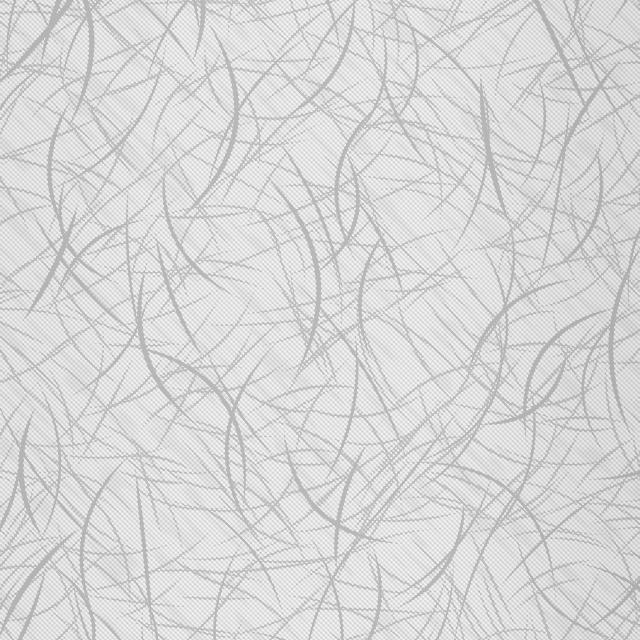
This texture is drawn by a three.js fragment shader. Its source:

```glsl
// Pale woven fabric covered with tangled, tapering grey arcs.
varying vec2 vUv;

const vec3 THREAD_LIGHT = vec3(0.965);
const vec3 THREAD_DARK = vec3(0.825);
const vec3 LINE_COLOR = vec3(0.72);
const float WEAVE_COUNT = 132.0;    // diagonal threads across the canvas
const float WEAVE_BITE = 0.0016;    // how far threads notch the line edges
const float EDGE = 0.0011;          // softness of line edges
const float FINE_STRENGTH = 0.84;
const float BOLD_CELLS = 5.0;
const float FINE_CELLS = 8.0;
const int BOLD_PER_CELL = 3;
const int FINE_PER_CELL = 6;
const vec2 BOLD_WIDTH = vec2(0.0021, 0.0046);  // half widths, min and max
const vec2 FINE_WIDTH = vec2(0.0013, 0.0022);
const vec2 BOLD_ANGLE = vec2(1.57, 1.7);       // mean heading and spread
const vec2 FINE_ANGLE = vec2(-0.1, 2.5);
const float BOLD_BEND = 2.0;
const float FINE_BEND = 1.1;
const float TAU = 6.2831853;

vec4 hash4(vec3 seed) {
  vec4 q = fract(seed.xyzx * vec4(0.1031, 0.1030, 0.0973, 0.1099));
  q += dot(q, q.wzxy + 33.33);
  return fract((q.xxyz + q.yzzw) * q.zywx);
}

float valueNoise(vec2 p) {
  vec2 cell = floor(p);
  vec2 f = fract(p);
  f = f * f * (3.0 - 2.0 * f);
  float a = hash4(vec3(cell, 91.0)).x;
  float b = hash4(vec3(cell + vec2(1.0, 0.0), 91.0)).x;
  float c = hash4(vec3(cell + vec2(0.0, 1.0), 91.0)).x;
  float d = hash4(vec3(cell + vec2(1.0, 1.0), 91.0)).x;
  return mix(mix(a, b, f.x), mix(c, d, f.x), f.y);
}

// Signed distance to a bent stroke that thins out towards both ends.
float strokeDistance(vec2 p, float angle, float bend, float reach, float width) {
  float c = cos(angle);
  float s = sin(angle);
  vec2 q = vec2(c * p.x + s * p.y, c * p.y - s * p.x);
  float t = q.x / reach;
  float slope = bend * t;
  float d = abs(q.y - 0.5 * slope * q.x) * inversesqrt(1.0 + slope * slope);
  return d - width * (1.0 - t * t * abs(t));
}

// Nearest stroke of a layer, scattered over a jittered grid.
float boldStrokes(vec2 p) {
  vec2 home = floor(p * BOLD_CELLS);
  float nearest = 1.0;
  for (int y = -1; y <= 1; y++) {
    for (int x = -1; x <= 1; x++) {
      vec2 cell = home + vec2(float(x), float(y));
      for (int i = 0; i < BOLD_PER_CELL; i++) {
        vec4 h = hash4(vec3(cell + 20.0, float(i) + 3.0));
        vec2 k = fract(h.zw * 17.0);
        float reach = mix(0.45, 0.82, k.x) / BOLD_CELLS;
        float width = mix(BOLD_WIDTH.x, BOLD_WIDTH.y, k.y * k.y);
        float angle = BOLD_ANGLE.x + (h.z - 0.5) * BOLD_ANGLE.y;
        vec2 anchor = (cell + h.xy) / BOLD_CELLS;
        nearest = min(nearest, strokeDistance(p - anchor, angle,
          (h.w - 0.5) * BOLD_BEND, reach, width));
      }
    }
  }
  return nearest;
}

float fineStrokes(vec2 p) {
  vec2 home = floor(p * FINE_CELLS);
  float nearest = 1.0;
  for (int y = -1; y <= 1; y++) {
    for (int x = -1; x <= 1; x++) {
      vec2 cell = home + vec2(float(x), float(y));
      for (int i = 0; i < FINE_PER_CELL; i++) {
        vec4 h = hash4(vec3(cell + 60.0, float(i) + 41.0));
        vec2 k = fract(h.zw * 17.0);
        float reach = mix(0.4, 0.88, k.x) / FINE_CELLS;
        float width = mix(FINE_WIDTH.x, FINE_WIDTH.y, k.y);
        float angle = FINE_ANGLE.x + (h.z - 0.5) * FINE_ANGLE.y;
        vec2 anchor = (cell + h.xy) / FINE_CELLS;
        nearest = min(nearest, strokeDistance(p - anchor, angle,
          (h.w - 0.5) * FINE_BEND, reach, width));
      }
    }
  }
  return nearest;
}

void main() {
  // Twill weave: strong falling diagonals crossed by weaker rising ones
  float falling = sin(TAU * WEAVE_COUNT * (vUv.x + vUv.y));
  float rising = sin(TAU * WEAVE_COUNT * (vUv.x - vUv.y));
  float weave = 0.65 * falling + 0.35 * rising;

  // Ground cloth with faint slanted streaks
  float streak = valueNoise(vec2((vUv.x + vUv.y) * 75.0, (vUv.x - vUv.y) * 14.0));
  float tone = 0.5 + 0.5 * weave - 0.22 * smoothstep(0.55, 0.9, streak);
  vec3 color = mix(THREAD_DARK, THREAD_LIGHT, tone);

  // Woven arcs, notched by the threads
  float notch = weave * WEAVE_BITE;
  float fine = 1.0 - smoothstep(-EDGE, EDGE, fineStrokes(vUv) + notch);
  float bold = 1.0 - smoothstep(-EDGE, EDGE, boldStrokes(vUv) + 0.6 * notch);
  color = mix(color, LINE_COLOR, max(fine * FINE_STRENGTH, bold));

  // Soft light that falls off to the sides
  float shade = 0.05 * smoothstep(0.65, 1.0, vUv.x) + 0.02 * smoothstep(0.3, 0.0, vUv.x);
  gl_FragColor = vec4(color * (1.0 - shade), 1.0);
}
```
